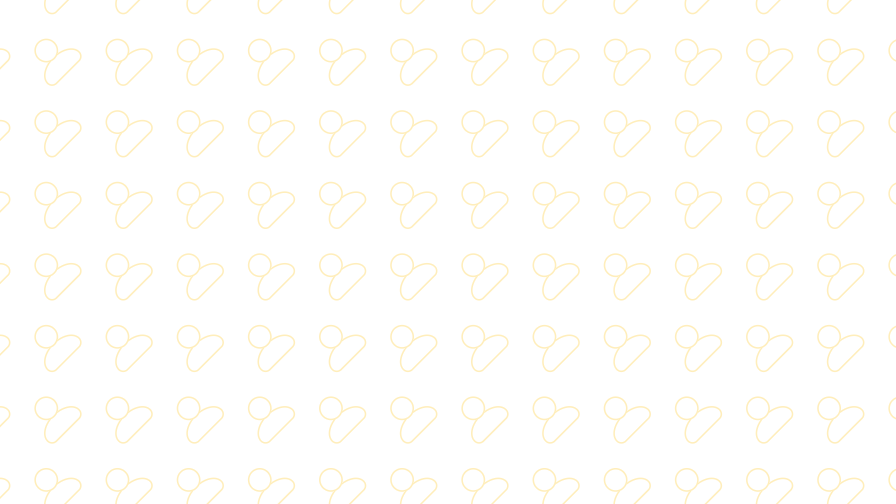
Write a WebGL 2 fragment shader that draws this pattern.

```glsl
#version 300 es
precision highp float;

// Lengths are in design units; the canvas is UNITS high
#define UNITS 648.0
#define TILE vec2(91.5, 92.0)
#define HEAD_POS vec2(59.5, 583.0)
#define HEAD_RADIUS 14.3
#define BODY_HALF_WIDTH 28.5
#define DOME_HEIGHT 18.0
#define DOME_BASE 31.0
#define BODY_BASE 39.0
#define LINE_WIDTH 2.0
#define INK vec3(1.0, 0.932, 0.735)
#define PAPER vec3(1.0)

uniform vec2 u_resolution;
out vec4 fragColor;

// Half ellipse above a base with round corners; p.y runs from head to base
float bodyDistance(vec2 p) {
    vec2 q = vec2(abs(p.x), p.y - DOME_BASE);
    if (q.y < 0.0) {
        vec2 radii = vec2(BODY_HALF_WIDTH, DOME_HEIGHT);
        float k = length(q / radii);
        float slope = length(q / (radii * radii));
        return k * (k - 1.0) / max(slope, 1e-4);
    }
    float corner = BODY_BASE - DOME_BASE;
    vec2 e = q - vec2(BODY_HALF_WIDTH - corner, 0.0);
    return length(max(e, 0.0)) - corner;
}

// Antialiased coverage of an outline
float stroke(float dist, float pixel) {
    return clamp(0.5 + (0.5 * LINE_WIDTH - abs(dist)) / pixel, 0.0, 1.0);
}

void main() {
    float pixel = UNITS / u_resolution.y;
    vec2 pos = gl_FragCoord.xy * pixel;

    // Repeat, keeping each figure whole inside its cell
    vec2 figureCentre = vec2(15.5, -15.5);
    vec2 cell = (pos - HEAD_POS - figureCentre) / TILE;
    vec2 p = (fract(cell + 0.5) - 0.5) * TILE + figureCentre;

    // Turn by 45 degrees: x across the figure, y from head to base
    vec2 local = vec2(p.x + p.y, p.x - p.y) * inversesqrt(2.0);

    // The head covers the top of the body
    float head = length(local) - HEAD_RADIUS;
    float outsideHead = clamp(0.5 + head / pixel, 0.0, 1.0);
    float body = stroke(bodyDistance(local), pixel) * outsideHead;
    float ink = max(stroke(head, pixel), body);

    fragColor = vec4(mix(PAPER, INK, ink), 1.0);
}
```
